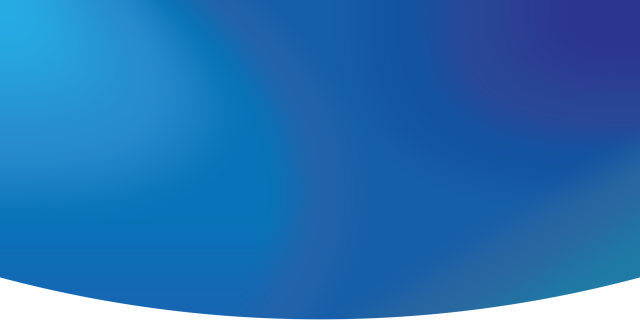
Give the GLSL for this background, as a Shadertoy shader.

```glsl
// A blue mesh-like gradient sheet whose lower edge is a shallow arc over white.
// Rounded corner fields drive colour ramps: cyan glow at top left, indigo at
// top right, teal at bottom right, with a bowed soft ridge between them.

// Layout, in canvas heights (the canvas is 2 wide and 1 high)
const float ARC_RADIUS = 3.88;
const float ARC_BOTTOM = 0.002;
const float RIDGE_X = 1.01;
const float RIDGE_Y = 0.40;
const float RIDGE_BOW = 0.90;
const float GLOW_INSET = 0.15;
const float GLOW_HEIGHT = 0.70;
const vec2 INDIGO_SIZE = vec2(0.73, 0.50);
const vec2 TEAL_ANCHOR = vec2(2.0, 0.40);
const vec2 TEAL_DIRECTION = vec2(0.53, -0.85);
const float CORNER_POWER = 3.0;

// Palette
const vec3 WHITE  = vec3(1.0);
const vec3 CYAN   = vec3(0.15, 0.67, 0.89);
const vec3 SKY    = vec3(0.15, 0.54, 0.80);
const vec3 AZURE  = vec3(0.03, 0.45, 0.72);
const vec3 COBALT = vec3(0.09, 0.40, 0.70);
const vec3 RIDGE  = vec3(0.13, 0.39, 0.67);
const vec3 ROYAL  = vec3(0.09, 0.37, 0.66);
const vec3 DEEP   = vec3(0.07, 0.33, 0.63);
const vec3 VIOLET = vec3(0.16, 0.28, 0.60);
const vec3 INDIGO = vec3(0.17, 0.21, 0.565);
const vec3 SLATE  = vec3(0.16, 0.40, 0.63);
const vec3 TEAL   = vec3(0.12, 0.48, 0.65);

// Distance from a corner with squarish contours
float cornerField(vec2 q) {
    q = pow(max(q, 0.0), vec2(CORNER_POWER));
    return pow(q.x + q.y, 1.0 / CORNER_POWER);
}

vec3 sheetColor(vec2 p) {
    float ridgeX = RIDGE_X - RIDGE_BOW * (p.y - RIDGE_Y) * (p.y - RIDGE_Y);
    float fromRidge = p.x - ridgeX;

    // Right side: royal blue through a deep valley to the indigo corner
    float indigoField = cornerField((vec2(2.0, 1.0) - p) / INDIGO_SIZE);
    vec3 east = mix(INDIGO, VIOLET, smoothstep(0.25, 0.78, indigoField));
    east = mix(east, DEEP, smoothstep(0.72, 1.02, indigoField));
    east = mix(east, ROYAL, smoothstep(1.0, 1.38, indigoField));

    // Teal corner, led in by a slate band
    float tealField = dot(p - TEAL_ANCHOR, TEAL_DIRECTION);
    east = mix(east, SLATE, smoothstep(-0.20, -0.02, tealField));
    east = mix(east, TEAL, smoothstep(-0.05, 0.19, tealField));

    // Left side: cyan glow fading down to azure
    vec2 glowSize = vec2(ridgeX - GLOW_INSET, GLOW_HEIGHT);
    float glowField = cornerField(vec2(p.x, 1.0 - p.y) / glowSize);
    vec3 base = mix(COBALT, AZURE, smoothstep(0.0, 0.35, p.y));
    vec3 west = mix(CYAN, SKY, smoothstep(0.05, 0.75, glowField));
    west = mix(west, base, smoothstep(0.65, 1.03, glowField));

    // Join both sides across the ridge
    vec3 color = mix(west, RIDGE, smoothstep(-0.19, 0.0, fromRidge));
    return mix(color, east, smoothstep(0.0, 0.16, fromRidge));
}

void mainImage(out vec4 fragColor, in vec2 fragCoord) {
    vec2 p = fragCoord / iResolution.xy * vec2(2.0, 1.0);
    float pixel = 1.0 / iResolution.y;

    // Everything outside the large circle is white
    vec2 arcCenter = vec2(1.0, ARC_BOTTOM + ARC_RADIUS);
    float outside = length(p - arcCenter) - ARC_RADIUS;
    float paper = smoothstep(-0.7 * pixel, 0.7 * pixel, outside);

    fragColor = vec4(mix(sheetColor(p), WHITE, paper), 1.0);
}
```
